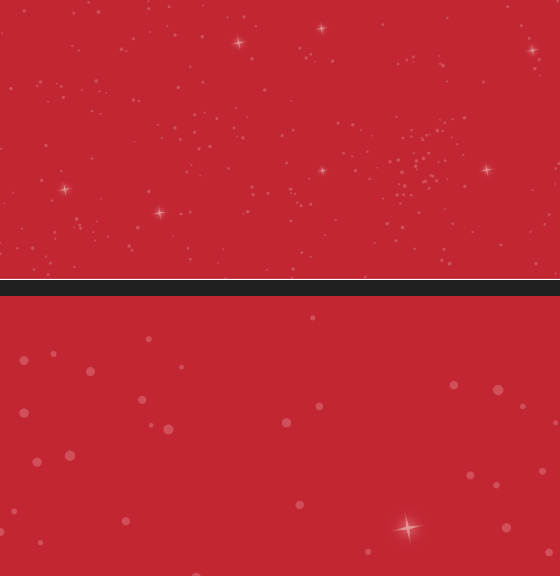
Top: the whole. Bottom: its middle third, enlarged.
Give the GLSL for this background, as a Shadertoy shader.

```glsl
// A flat crimson field strewn with small pale dots and a few tilted sparkles.
// Hashed loops scatter the dots, some gathered into loose clusters; each
// sparkle is two tapering crossed arms over a soft glow. A white rim lies below.

float hash(float n) {
    return fract(sin(n * 12.9898) * 43758.5453);
}

vec2 hash2(float n) {
    return vec2(hash(n), hash(n + 317.3));
}

// Edge coverage of a signed distance, smoothed over one pixel
float cover(float dist, float px) {
    return clamp(0.5 - dist / px, 0.0, 1.0);
}

// Scatter position: even spread first, then clusters
vec2 dotCentre(int i) {
    float n = float(i) + 1.0;
    vec2 spread = hash2(n);
    if (i < 172) return spread * vec2(2.0, 1.0);

    // Sum of two hashes keeps cluster members dense near the middle
    vec2 offset = spread + hash2(n + 71.7) - 1.0;
    int group = i % 5;
    if (group < 3) {
        offset.y += 0.35 * offset.x;
        return vec2(1.50, 0.44) + offset * vec2(0.22, 0.19);
    }
    return group == 3 ? vec2(1.01, 0.30) + offset * vec2(0.16, 0.09)
                      : vec2(0.25, 0.18) + offset * vec2(0.17, 0.14);
}

// One arm along x, thinning and fading towards its tips
float arm(vec2 q, float px) {
    float taper = clamp(1.0 - abs(q.x), 0.0, 1.0);
    return taper * cover(abs(q.y) - 0.07 * taper, px);
}

float sparkle(vec2 q, float px) {
    float cross4 = max(arm(q, px), 0.9 * arm(q.yx, px));
    float glow = 0.28 * exp(-5.0 * dot(q, q));
    return min(0.55 * cross4 + glow, 0.65);
}

void mainImage(out vec4 fragColor, in vec2 fragCoord) {
    float px = 1.0 / iResolution.y;
    vec2 p = fragCoord * px;
    p.x *= 2.0 * iResolution.y / iResolution.x;

    // Dots
    float dots = 0.0;
    for (int i = 0; i < 228; i++) {
        float radius = mix(0.0027, 0.0064, hash(float(i) + 503.1));
        float d = length(p - dotCentre(i)) - radius;
        dots = max(dots, cover(d, px));
    }
    vec3 col = mix(vec3(0.76, 0.15, 0.20), vec3(0.82, 0.31, 0.35), dots);

    // Sparkles: four in the lower band, three in the upper
    float shine = 0.0;
    mat2 tilt = mat2(0.985, -0.174, 0.174, 0.985);
    for (int i = 0; i < 7; i++) {
        bool upper = i > 3;
        vec2 jitter = hash2(float(i) + 40.6);
        vec2 centre = vec2(0.5 * float(upper ? i - 3 : i) + 0.06 + 0.36 * jitter.x,
                           upper ? 0.75 + 0.16 * jitter.y : 0.16 + 0.27 * jitter.y);
        float size = mix(0.024, 0.040, hash(float(i) + 88.2));
        shine = max(shine, sparkle(tilt * (p - centre) / size, px / size));
    }
    col = mix(col, vec3(0.97, 0.82, 0.80), shine);

    // White rim along the bottom
    col = mix(col, vec3(1.0), cover(p.y - 0.0039, px));

    fragColor = vec4(col, 1.0);
}
```
